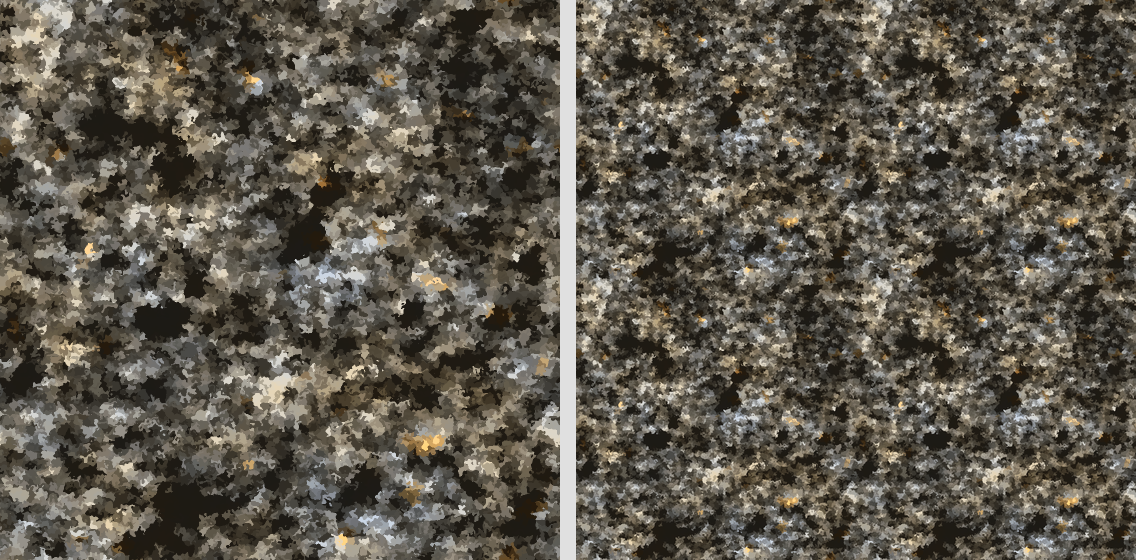
Left, the tile; right, the same tile 2 across and 2 down.
Reproduce this texture procedurally as a Shadertoy shader.

```glsl
// Weathered, mottled rock: small ragged flakes in grey, dark pits and ochre stains.
// Warped Voronoi cells take one flat tone each from layered gradient noise.
// Every lattice wraps on a whole number of cells, so the square tiles.

vec2 hash2(vec2 cell, float seed) {
    uvec2 h = uvec2(ivec2(cell)) * 1664525u + uint(seed) * 747796405u + 1013904223u;
    h.x += h.y * 1664525u;
    h.y += h.x * 1664525u;
    h ^= h >> 16u;
    h.x += h.y * 1664525u;
    h.y += h.x * 1664525u;
    h ^= h >> 16u;
    return vec2(h & 65535u) / 65536.0;
}

float corner(vec2 cell, vec2 offset, vec2 period, float seed) {
    float angle = 6.2832 * hash2(mod(cell, period), seed).x;
    return dot(vec2(cos(angle), sin(angle)), offset);
}

// Gradient noise with the given number of cells across the canvas
float noise(vec2 uv, vec2 period, float seed) {
    vec2 p = uv * period, i = floor(p), f = p - i;
    vec2 w = f * f * f * (f * (f * 6.0 - 15.0) + 10.0);
    vec2 e = vec2(1.0, 0.0);
    return mix(mix(corner(i, f, period, seed),
                   corner(i + e.xy, f - e.xy, period, seed), w.x),
               mix(corner(i + e.yx, f - e.yx, period, seed),
                   corner(i + e.xx, f - e.xx, period, seed), w.x), w.y);
}

// Nearest flake: its centre in canvas units and a random value
vec3 nearestFlake(vec2 uv) {
    vec2 grid = vec2(84.0, 108.0);
    vec2 p = uv * grid, base = floor(p);
    vec3 flake = vec3(0.0);
    float best = 9.0;
    for (int y = -1; y <= 1; y++)
    for (int x = -1; x <= 1; x++) {
        vec2 cell = base + vec2(x, y);
        vec2 id = mod(cell, grid);
        vec2 site = cell + hash2(id, 1.0);
        float d = dot(site - p, site - p);
        if (d < best) {
            best = d;
            flake = vec3(site / grid, hash2(id, 2.0).x);
        }
    }
    return flake;
}

// Grey ramp from pit black to pale crystal
vec3 rockRamp(float t) {
    vec3 c = vec3(0.115, 0.10, 0.075);
    c = mix(c, vec3(0.23, 0.21, 0.17), smoothstep(0.12, 0.25, t));
    c = mix(c, vec3(0.30, 0.28, 0.24), smoothstep(0.25, 0.42, t));
    c = mix(c, vec3(0.38, 0.36, 0.31), smoothstep(0.42, 0.60, t));
    c = mix(c, vec3(0.50, 0.47, 0.43), smoothstep(0.60, 0.79, t));
    c = mix(c, vec3(0.67, 0.65, 0.60), smoothstep(0.79, 0.93, t));
    return mix(c, vec3(0.86, 0.84, 0.79), smoothstep(0.94, 1.0, t));
}

vec3 rock(vec2 uv) {
    // Ragged flake outlines
    vec2 warp = 0.011 * vec2(noise(uv, vec2(70.0), 3.0), noise(uv, vec2(70.0), 4.0))
              + 0.009 * vec2(noise(uv, vec2(150.0), 5.0), noise(uv, vec2(150.0), 6.0));
    vec3 flake = nearestFlake(uv + warp);
    vec2 s = flake.xy;

    // Layered brightness, spread to even shares
    float height = 0.55 * noise(s, vec2(4.0, 5.0), 7.0)
                 + 0.60 * noise(s, vec2(9.0, 11.0), 8.0)
                 + 0.80 * noise(s, vec2(19.0, 25.0), 9.0)
                 + 0.85 * noise(s, vec2(40.0, 52.0), 10.0)
                 + 0.55 * (flake.z - 0.5);
    float tone = mix(0.06, 1.0, 1.0 / (1.0 + exp(-5.0 * height)));

    // Flat dark pits, some level and some rising to the right
    float pit = noise(s, vec2(8.0, 15.0), 11.0)
              + 0.8 * noise(vec2(s.x, s.y - s.x), vec2(5.0, 9.0), 12.0)
              + 0.35 * noise(s, vec2(30.0, 42.0), 13.0);
    tone *= 1.0 - 0.85 * smoothstep(0.34, 0.44, pit);
    tone = floor(tone * 15.0 + 0.5) / 15.0;

    // Cool and warm areas, then rare ochre stains
    vec3 color = rockRamp(tone);
    float warmth = noise(s, vec2(5.0), 14.0) + 0.7 * noise(s, vec2(22.0), 15.0);
    color *= 1.0 + vec3(0.12, 0.0, -0.22) * warmth;
    float stain = noise(s, vec2(17.0), 16.0) + 0.5 * noise(s, vec2(6.0), 17.0);
    color *= mix(vec3(1.0), vec3(1.25, 1.0, 0.62), smoothstep(0.42, 0.58, stain));
    return color;
}

void mainImage(out vec4 fragColor, in vec2 fragCoord) {
    // Four samples soften the flake edges
    vec3 color = vec3(0.0);
    for (int i = 0; i < 4; i++) {
        vec2 offset = vec2(i % 2, i / 2) * 0.5 - 0.25;
        color += rock((fragCoord + offset) / iResolution.xy);
    }
    fragColor = vec4(color / 4.0, 1.0);
}
```
